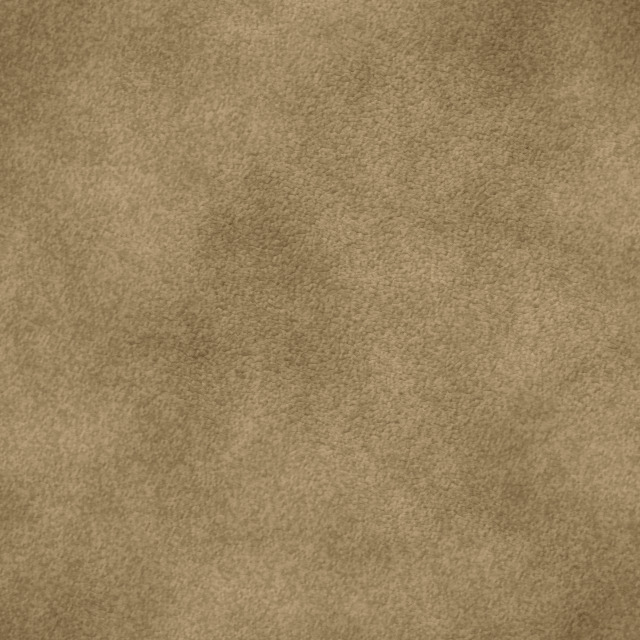
This texture is drawn by a Shadertoy shader. Its source:

```glsl
// Tan suede: cloudy worn patches under a fine pebbled nap.
// Layered sines make the clouds, lit cellular bumps make the pebbles,
// and short tilted value noise adds the fibres.

#define BASE_COLOR vec3(0.598, 0.508, 0.367)
#define TONE_TINT vec3(1.03, 1.0, 0.97)
#define PEBBLE_SCALE vec2(158.0, 205.0)
#define FIBRE_SCALE vec2(290.0, 200.0)
#define LIGHT_STEP vec2(-0.18, 0.36)
#define PEBBLE_CONTRAST 0.135
#define FIBRE_CONTRAST 0.125
#define CLOUD_CONTRAST 0.034
#define EDGE_SHADE 0.07

float hash(vec2 p) {
    vec3 q = fract(p.xyx * vec3(0.1031, 0.1030, 0.0973));
    q += dot(q, q.yzx + 33.33);
    return fract((q.x + q.y) * q.z);
}

vec2 hash2(vec2 p) {
    return vec2(hash(p), hash(p + 71.7));
}

mat2 rotation(float angle) {
    float c = cos(angle), s = sin(angle);
    return mat2(c, s, -s, c);
}

float valueNoise(vec2 p) {
    vec2 cell = floor(p), f = fract(p);
    f = f * f * (3.0 - 2.0 * f);
    float low = mix(hash(cell), hash(cell + vec2(1, 0)), f.x);
    float high = mix(hash(cell + vec2(0, 1)), hash(cell + vec2(1, 1)), f.x);
    return mix(low, high, f.y);
}

// Rounded bumps with creases between neighbouring cells
float pebbleHeight(vec2 p) {
    vec2 cell = floor(p), f = fract(p);
    float nearest = 4.0;
    for (int y = -1; y <= 1; y++) {
        for (int x = -1; x <= 1; x++) {
            vec2 offset = vec2(x, y);
            vec2 toSeed = offset + hash2(cell + offset) - f;
            nearest = min(nearest, dot(toSeed, toSeed));
        }
    }
    return 1.0 - min(nearest, 1.0);
}

// Soft irregular patches, roughly -1 to 1
float clouds(vec2 p) {
    float sum = 0.0, amplitude = 1.0;
    for (int i = 0; i < 6; i++) {
        sum += amplitude * sin(p.x + sin(p.y * 0.8)) * sin(p.y + 1.2 * sin(p.x * 0.7));
        p = rotation(2.2) * p * 1.7 + 3.1;
        amplitude *= 0.72;
    }
    return sum;
}

void mainImage(out vec4 fragColor, in vec2 fragCoord) {
    vec2 uv = fragCoord / iResolution.xy;
    vec2 p = fragCoord / iResolution.y;

    // Large worn patches, with darker corners
    float cloud = clouds(p * 8.0 + vec2(1.7, 4.2));
    vec2 fromCentre = uv - 0.5;
    float corner = smoothstep(0.25, 0.5, dot(fromCentre, fromCentre));

    // Pebbling is strongest right of centre and in scattered patches
    vec2 fromRough = (uv - vec2(0.63, 0.62)) * vec2(2.6, 2.2);
    float rough = exp(-dot(fromRough, fromRough)) + 0.2 * clouds(p * 9.0 + 20.0);
    rough = mix(0.5, 1.15, smoothstep(0.0, 0.9, rough));

    // Pebbles lit from the upper left, with ragged outlines
    vec2 bend = vec2(sin(p.y * 41.0 + 2.0 * sin(p.x * 23.0)), sin(p.x * 37.0 + p.y * 19.0));
    vec2 grainPos = rotation(0.2) * (p + 0.004 * bend) * PEBBLE_SCALE + 50.0;
    vec2 raggedPos = grainPos * 1.3;
    grainPos += 0.7 * vec2(valueNoise(raggedPos), valueNoise(raggedPos + 91.0));
    float height = pebbleHeight(grainPos);
    float relief = height - pebbleHeight(grainPos + LIGHT_STEP);
    float pebble = 0.75 * relief + 0.4 * (height - 0.76);

    // Fine fibres of the nap
    float fibre = valueNoise(rotation(0.45) * p * FIBRE_SCALE + 300.0) - 0.5;

    float tone = CLOUD_CONTRAST * cloud - EDGE_SHADE * corner;
    tone += PEBBLE_CONTRAST * rough * pebble + FIBRE_CONTRAST * fibre;
    tone -= 0.012 * (rough - 0.8);
    fragColor = vec4(BASE_COLOR + TONE_TINT * tone, 1.0);
}
```
